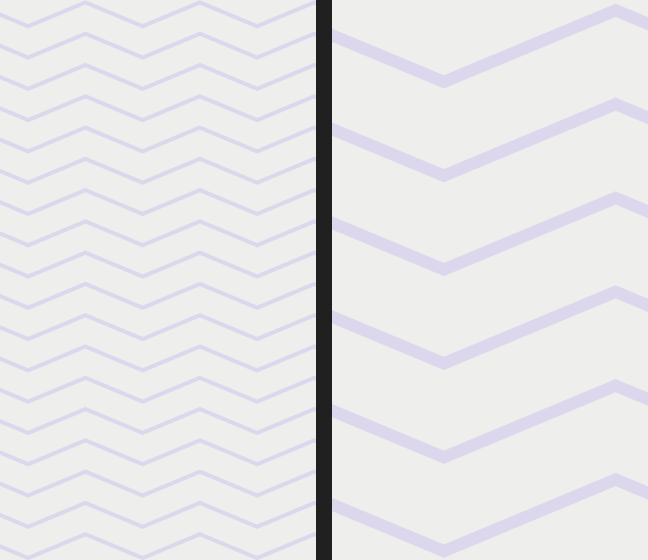
Left, the full canvas; right, a detail of the centre.
Give the GLSL for this pattern, as a Shadertoy shader.

```glsl
// Lengths are fractions of the canvas height
const float WAVE_LENGTH = 0.2044;
const float VALLEY_X = 0.0503;
const float WAVE_RISE = 0.0426;
const float ROW_SPACING = 0.05586;
const float FIRST_PEAK_DEPTH = 0.0043;
const float LINE_WIDTH = 0.0073;

const vec3 PAPER = vec3(0.932, 0.932, 0.930);
const vec3 LILAC = vec3(0.867, 0.843, 0.930);

// Triangle wave: 0 at each peak, 1 at each valley
float triangleWave(float x, float period) {
    return abs(2.0 * fract(x / period) - 1.0);
}

// Signed offset to the nearest multiple of the spacing
float repeatCentered(float value, float spacing) {
    return (fract(value / spacing + 0.5) - 0.5) * spacing;
}

// Distance to the nearest zigzag, measured across its slanted strokes
float zigzagDistance(vec2 p, float period, float rise, float spacing) {
    float slope = 2.0 * rise / period;
    float offset = repeatCentered(p.y - rise * triangleWave(p.x, period), spacing);
    return abs(offset) * inversesqrt(1.0 + slope * slope);
}

float strokeCoverage(float distanceToLine, float width, float pixel) {
    return clamp((0.5 * width - distanceToLine) / pixel + 0.5, 0.0, 1.0);
}

void mainImage(out vec4 fragColor, in vec2 fragCoord) {
    float pixel = 1.0 / iResolution.y;
    vec2 uv = fragCoord * pixel;

    // Depth grows downward from the first row of peaks
    vec2 p = vec2(uv.x - VALLEY_X, 1.0 - uv.y - FIRST_PEAK_DEPTH);

    float d = zigzagDistance(p, WAVE_LENGTH, WAVE_RISE, ROW_SPACING);
    float line = strokeCoverage(d, LINE_WIDTH, pixel);
    fragColor = vec4(mix(PAPER, LILAC, line), 1.0);
}
```
